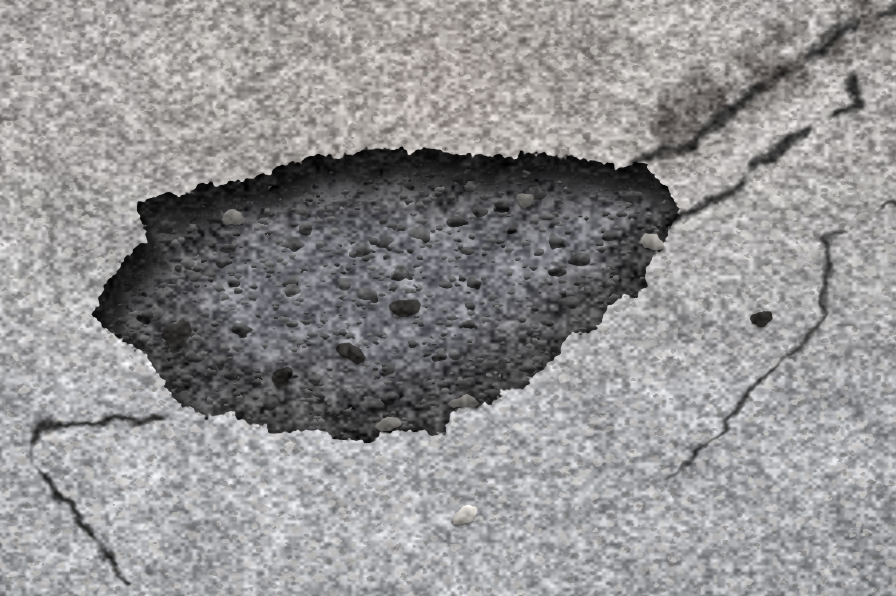
Reproduce this texture procedurally as a Shadertoy shader.

```glsl
// A ragged pothole with dark walls and loose gravel in cracked grey asphalt.
const int RIM_COUNT = 22;
const vec2 RIM[RIM_COUNT] = vec2[RIM_COUNT](
    vec2(.24, .66), vec2(.39, .695), vec2(.51, .735), vec2(.67, .75), vec2(.82, .74), vec2(1.075, .725),
    vec2(1.12, .705), vec2(1.14, .65), vec2(1.1, .58), vec2(1.08, .53), vec2(1., .46), vec2(.92, .395),
    vec2(.82, .325), vec2(.745, .285), vec2(.63, .265), vec2(.51, .275), vec2(.39, .3), vec2(.3, .31),
    vec2(.275, .37), vec2(.157, .475), vec2(.185, .53), vec2(.245, .6));
// Large loose stones: centre, radius, brightness
const int STONE_COUNT = 11;
const vec4 STONES[STONE_COUNT] = vec4[STONE_COUNT](
    vec4(1.088, .592, .021, .6), vec4(.78, .323, .022, .47), vec4(.652, .287, .019, .47),
    vec4(.588, .408, .023, .2), vec4(.676, .48, .024, .22), vec4(.474, .368, .018, .16),
    vec4(1.275, .463, .019, .2), vec4(.78, .141, .018, .82), vec4(.396, .627, .018, .46),
    vec4(.3, .437, .023, .2), vec4(.878, .665, .016, .45));

float hash(vec2 p) {
    return fract(sin(dot(p, vec2(127.1, 311.7))) * 43758.5);
}
float noise(vec2 p) {
    vec2 i = floor(p), f = fract(p);
    f = f * f * (3. - 2. * f);
    return mix(mix(hash(i), hash(i + vec2(1, 0)), f.x),
               mix(hash(i + vec2(0, 1)), hash(i + vec2(1, 1)), f.x), f.y);
}
float fbm(vec2 p) {
    float sum = 0., weight = .533;
    for (int i = 0; i < 4; i++, weight *= .5, p = p * 2.03 + 17.3) sum += weight * noise(p);
    return sum;
}
float segment(vec2 p, vec2 a, vec2 b) {
    vec2 ab = b - a;
    return length(p - a - ab * clamp(dot(p - a, ab) / dot(ab, ab), 0., 1.));
}
// Signed distance to the rim, negative inside the hole
float holeDistance(vec2 p) {
    float d = 9., side = 1.;
    for (int i = 0; i < RIM_COUNT; i++) {
        vec2 a = RIM[i], b = RIM[(i + 1) % RIM_COUNT];
        d = min(d, segment(p, a, b));
        if ((a.y > p.y) != (b.y > p.y) &&
            p.x < a.x + (b.x - a.x) * (p.y - a.y) / (b.y - a.y)) side = -side;
    }
    return side * d;
}
// Thin broken line along a path
float crack(vec2 p, float width, vec2 path[6]) {
    float d = 9.;
    for (int i = 0; i < 5; i++) d = min(d, segment(p, path[i], path[i + 1]));
    float gaps = noise(p * 24. + 3.);
    return (1. - smoothstep(0., width * (.3 + 1.4 * gaps) + .002, d)) * smoothstep(.08, .5, gaps);
}
// Scattered pebbles: x = coverage, y = top light, z = random tone
vec3 pebbles(vec2 p, float scale, float density, float seed) {
    vec2 q = p * vec2(1., 1.3) * scale, cell = floor(q);
    vec3 best = vec3(0);
    float blur = scale / iResolution.y, bump = .5 * (noise(q * 3. + seed) - .5);
    for (int k = 0; k < 9; k++) {
        vec2 id = cell + vec2(k % 3 - 1, k / 3 - 1) + seed;
        vec2 r = q + seed - id - vec2(hash(id + 3.1), hash(id + 7.7));
        float size = mix(.12, .46, hash(id + 11.3));
        float cover = step(hash(id), density) * (1. - smoothstep(-blur, blur, length(r) + bump - size));
        if (cover > best.x) best = vec3(cover, clamp(.5 + r.y / size, 0., 1.), hash(id + 5.9));
    }
    return best;
}
vec3 asphalt(vec2 p, float grit) {
    vec3 col = mix(vec3(.685, .675, .67), vec3(.675, .68, .695), smoothstep(.8, .2, p.y));
    col -= .06 * smoothstep(.9, 1.5, p.x) * smoothstep(.6, .1, p.y);
    col -= vec3(.03, .045, .055) * exp(-10. * dot(p - vec2(.75, .86), p - vec2(.75, .86)));
    col += .5 * grit + .2 * (fbm(p * 9.) - .5);
    vec3 light = pebbles(p, 50., .35, 2.), dark = pebbles(p, 75., .2, 9.);
    col = mix(col, vec3(.86, .85, .83) - .18 * light.z, light.x * .6);
    return mix(col, vec3(.42, .41, .4), dark.x * .45);
}
vec3 holeFloor(vec2 p, float d, float grit) {
    float middle = smoothstep(.02, .17, -d + .09 * (fbm(p * 12.) - .5));
    vec3 col = mix(vec3(.26, .255, .26), vec3(.46, .465, .49), middle);
    col += .46 * grit + .3 * (fbm(p * 22.) - .5);
    vec3 big = pebbles(p, 27., .3, 21.), small = pebbles(p, 60., .42, 33.);
    col = mix(col, vec3(.06 + .22 * small.z) + .26 * small.y, small.x * .8);
    return mix(col, vec3(.07 + .1 * big.z) + .26 * big.y + .2 * grit, big.x * .85);
}
void mainImage(out vec4 fragColor, in vec2 fragCoord) {
    vec2 p = fragCoord / iResolution.y;
    float pixel = 1. / iResolution.y;
    vec2 ragged = p + .034 * (vec2(fbm(p * 26.), fbm(p * 26. + 40.)) - .5);
    float grit = .5 * noise(p * vec2(80., 105.)) + .6 * noise(p * vec2(150., 185.) + 8.) - .55;
    float d = holeDistance(ragged);
    vec3 col = asphalt(p, grit);
    // Crumbled dark strip leading to the upper right corner
    float strip = min(segment(ragged, vec2(1.12, .785), vec2(1.27, .87)),
                      segment(ragged, vec2(1.27, .87), vec2(1.45, .97)));
    float crumble = smoothstep(.09, .01, strip) * smoothstep(.25, .6, fbm(p * 24. + 5.));
    col = mix(col, vec3(.3, .28, .27) + .45 * grit, crumble * .8);
    // Cracks
    float c = crack(ragged, .008, vec2[6](vec2(.31, .31), vec2(.2, .295), vec2(.06, .285),
        vec2(.043, .225), vec2(.147, .11), vec2(.22, .02)));
    c = max(c, crack(ragged, .014, vec2[6](vec2(1.06, .725), vec2(1.17, .76), vec2(1.24, .82),
        vec2(1.32, .89), vec2(1.4, .935), vec2(1.51, .995))));
    c = max(c, crack(ragged, .01, vec2[6](vec2(1.13, .635), vec2(1.235, .68), vec2(1.29, .745),
        vec2(1.36, .79), vec2(1.44, .82), vec2(1.43, .87))));
    c = max(c, .85 * crack(ragged, .006, vec2[6](vec2(1.51, .663), vec2(1.45, .65), vec2(1.39, .6),
        vec2(1.385, .47), vec2(1.285, .363), vec2(1.12, .19))));
    col = mix(col, vec3(.14) + .2 * grit, c * .9);
    // Pale worn lip, then the hole with its shaded upper and left walls
    col += .05 * smoothstep(.05, 0., abs(d)) * smoothstep(.55, .3, p.y);
    float wall = smoothstep(-.02, .02, holeDistance(ragged + vec2(-.022, .045)) + .07 * grit);
    vec3 inside = mix(holeFloor(p, d, grit), vec3(.085, .08, .08) + .22 * grit, wall * .88);
    inside *= mix(.7, 1., smoothstep(0., .02, -d));
    col = mix(col, inside, smoothstep(pixel, -pixel, d + .012 * grit));
    // Large stones, lit from above with a contact shadow
    for (int i = 0; i < STONE_COUNT; i++) {
        vec4 s = STONES[i];
        vec2 r = (ragged - s.xy) * vec2(1., 1.35);
        col *= 1. - .5 * smoothstep(s.z * 1.2, s.z * .6, length(r + vec2(0., .008)));
        vec3 tone = s.w * vec3(1.02, 1., .97) * (.9 + .3 * r.y / s.z) + .2 * grit;
        col = mix(col, tone, smoothstep(pixel, -pixel, length(r) - s.z));
    }
    fragColor = vec4(clamp(col, 0., 1.), 1.);
}
```
